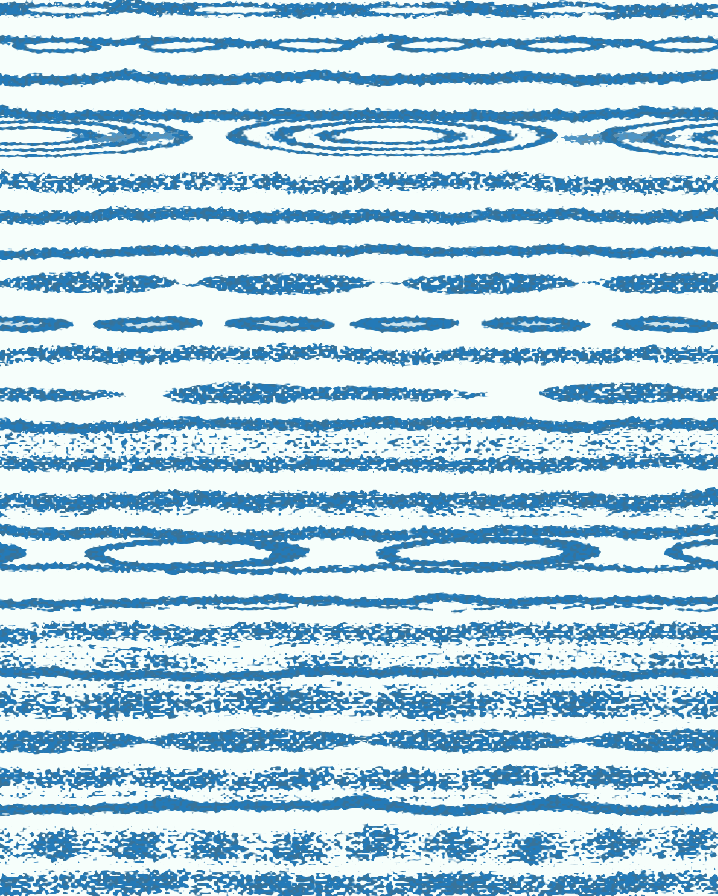
A Shadertoy shader for this pattern:

```glsl
// Blue grainy ink stripes on pale paper: wavy bands, rows of lens-shaped beads,
// concentric eyes and dusty strips, each a distance function with noisy edges.
// Layout space is 768 units tall with y pointing down, so it scales with the canvas.

const vec3 PAPER = vec3(0.965, 0.995, 0.985);
const vec3 INK = vec3(0.14, 0.48, 0.72);
const vec3 INK_DULL = vec3(0.22, 0.45, 0.60);

// Plain bands: centre y, half width, share of pale flecks.
const int BAND_COUNT = 15;
const vec3 BANDS[BAND_COUNT] = vec3[](
    vec3(9, 5.5, .1), vec3(36, 3.2, 0), vec3(67, 4.3, 0), vec3(98, 4.3, 0),
    vec3(157, 6.5, .35), vec3(186, 4.8, .1), vec3(216, 3.8, 0), vec3(304, 5.8, .3),
    vec3(365, 4.6, .1), vec3(397, 5.6, .25), vec3(429, 6.5, .2), vec3(457, 4.6, .1),
    vec3(515, 3.5, 0), vec3(543, 6.8, .35), vec3(577, 4, 0));

float hash(vec2 p) {
    return fract(sin(dot(p, vec2(127.1, 311.7))) * 43758.5453);
}

float noise(vec2 p) {
    vec2 i = floor(p), f = fract(p);
    f = f * f * (3.0 - 2.0 * f);
    return mix(mix(hash(i), hash(i + vec2(1, 0)), f.x),
               mix(hash(i + vec2(0, 1)), hash(i + vec2(1, 1)), f.x), f.y);
}

float grain(vec2 p, float seed) {
    return noise(p / vec2(2.5, 1.9) + seed * 17.0);
}

// Slow drift plus a smaller ripple along a row.
float wobble(float x, float row) {
    return (noise(vec2(x / 55.0, row)) - 0.5) * 5.0
         + (noise(vec2(x / 15.0, row + 9.0)) - 0.5) * 2.5;
}

// Ink coverage from a distance, with a ragged edge.
float fill(float d, float rough, vec2 p, float aa) {
    return smoothstep(aa, -aa, d + (grain(p, 1.0) - 0.5) * rough);
}

// Speckle whose density follows cover.
float speckle(vec2 p, float cover, float seed) {
    return smoothstep(-0.1, 0.1, cover - 0.1 - grain(p, seed));
}

float ellipse(vec2 p, vec2 radii) {
    float k = length(p / radii);
    return k * (k - 1.0) / max(length(p / (radii * radii)), 1e-4);
}

// Point relative to the nearest bead of a row, with its own jitter.
vec2 beadCell(vec2 p, vec2 centre, float period) {
    float id = floor((p.x - centre.x) / period + 0.5);
    float shift = (hash(vec2(id, centre.y)) - 0.5) * period * 0.05;
    return vec2(p.x - centre.x - id * period - shift,
                p.y - centre.y - wobble(p.x, centre.y) * 0.5);
}

float beads(vec2 p, vec2 centre, float period, vec2 radii) {
    return ellipse(beadCell(p, centre, period), radii);
}

float band(vec2 p, float y, float halfWidth) {
    return abs(p.y - y - wobble(p.x, y)) - halfWidth;
}

// Dusty strip, clumped along x by the given period and amount.
float dust(vec2 p, float y, float halfWidth, float density, float period, float clump) {
    float v = (p.y - y - wobble(p.x, y)) / halfWidth;
    float wave = 1.0 + clump * cos(6.2832 * (p.x + 18.0) / period);
    return speckle(p, density * wave * exp(-v * v * v * v), 4.0);
}

// Nested speckled rings around a pale core.
float eyes(vec2 p, vec2 centre, float period, vec2 radii, float aa) {
    vec2 c = beadCell(p, centre, period);
    float d = ellipse(c, radii);
    float ring = sin(length(c / radii) * 22.0 - 7.0);
    float lines = smoothstep(-0.3, 0.5, ring + (grain(p, 2.0) - 0.5) * 1.6);
    return lines * fill(d, 2.0, p, aa) * (1.0 - fill(ellipse(c, radii * 0.28), 1.5, p, aa));
}

void mainImage(out vec4 fragColor, in vec2 fragCoord) {
    float aa = 768.0 / iResolution.y;
    vec2 p = vec2(fragCoord.x, iResolution.y - fragCoord.y) * aa;
    aa *= 0.7;
    float ink = 0.0;

    for (int i = 0; i < BAND_COUNT; i++) {
        vec3 b = BANDS[i];
        float stripe = fill(band(p, b.x, b.y), 3.5 + 8.0 * b.z, p, aa);
        ink = max(ink, stripe * (1.0 - speckle(p, b.z + 0.1, 3.0)));
    }

    // Lens loops and holes along the top bands.
    ink *= 1.0 - fill(beads(p, vec2(205, 9), 145.0, vec2(34, 2.6)), 2.0, p, aa);
    ink = max(ink, fill(beads(p, vec2(48, 39), 108.0, vec2(39, 6)), 2.0, p, aa));
    ink *= 1.0 - fill(beads(p, vec2(48, 39), 108.0, vec2(27, 2.8)), 1.5, p, aa);

    // Large and small eyes with a fine line below.
    ink = max(ink, eyes(p, vec2(338, 117), 322.0, vec2(142, 18), aa));
    ink = max(ink, 0.8 * fill(beads(p, vec2(525, 118), 420.0, vec2(48, 4)), 6.0, p, aa));

    // Bead rows; the first is strung on a thread.
    float strung = min(beads(p, vec2(76, 243), 171.0, vec2(75, 8.5)), band(p, 244.0, 0.2));
    float solid = beads(p, vec2(16, 278), 111.0, vec2(47, 6.5));
    float tailed = min(beads(p, vec2(208, 338), 316.0, vec2(68, 9)),
                       beads(p, vec2(310, 338), 316.0, vec2(105, 5.5)));
    float pinched = min(beads(p, vec2(28, 635), 187.0, vec2(92, 9.5)), band(p, 635.0, 1.8));
    float dense = min(min(strung, tailed), pinched);
    ink = max(ink, fill(dense, 3.0, p, aa) * (1.0 - speckle(p, 0.36, 3.0)));
    ink = max(ink, fill(solid, 2.5, p, aa));
    ink *= 1.0 - 0.8 * fill(beads(p, vec2(16, 278), 111.0, vec2(18, 1.5)), 3.0, p, aa);

    // Hollow almond loops over a wavy lower line.
    vec2 loopRadii = vec2(96, 14);
    float almond = beads(p, vec2(168, 474), 246.0, loopRadii);
    float hollow = beads(p, vec2(160, 474), 246.0, loopRadii * vec2(0.75, 0.6));
    ink = max(ink, fill(max(almond, -hollow), 3.0, p, aa));
    ink = max(ink, fill(band(p, 488.0, 2.4), 4.0, p, aa));

    // Small dashes, then a line with rising bumps.
    float dash = step(0.35, noise(vec2(p.x / 6.0, 3)));
    ink = max(ink, dash * fill(band(p, 521.0, 0.9), 2.0, p, aa));
    float bump = 7.0 * pow(0.5 + 0.5 * cos(6.2832 * (p.x - 140.0) / 170.0), 6.0);
    float ridge = band(p + vec2(0, bump * 0.5), 693.0, 4.0 + bump * 0.3);
    ink = max(ink, fill(ridge, 3.5, p, aa));

    // Dusty strips, light to heavy.
    ink = max(ink, dust(p, 381.0, 11.0, 0.42, 140.0, 0.15));
    ink = max(ink, dust(p, 439.0, 5.0, 0.4, 80.0, 0.3));
    ink = max(ink, dust(p, 554.0, 2.0, 0.5, 90.0, 0.2));
    ink = max(ink, dust(p, 566.0, 8.5, 0.5, 148.0, 0.35));
    ink = max(ink, dust(p, 588.0, 3.0, 0.4, 60.0, 0.3));
    ink = max(ink, dust(p, 603.0, 13.0, 0.74, 130.0, 0.15));
    ink = max(ink, dust(p, 668.0, 10.0, 0.76, 90.0, 0.15));
    ink = max(ink, dust(p, 683.0, 3.0, 0.42, 120.0, 0.3));
    ink = max(ink, dust(p, 725.0, 15.0, 0.66, 68.0, 0.3));
    ink = max(ink, dust(p, 758.0, 11.0, 0.8, 135.0, 0.15));

    vec3 tone = mix(INK, INK_DULL, smoothstep(0.4, 0.75, grain(p, 6.0)));
    fragColor = vec4(mix(PAPER, tone, ink), 1.0);
}
```
